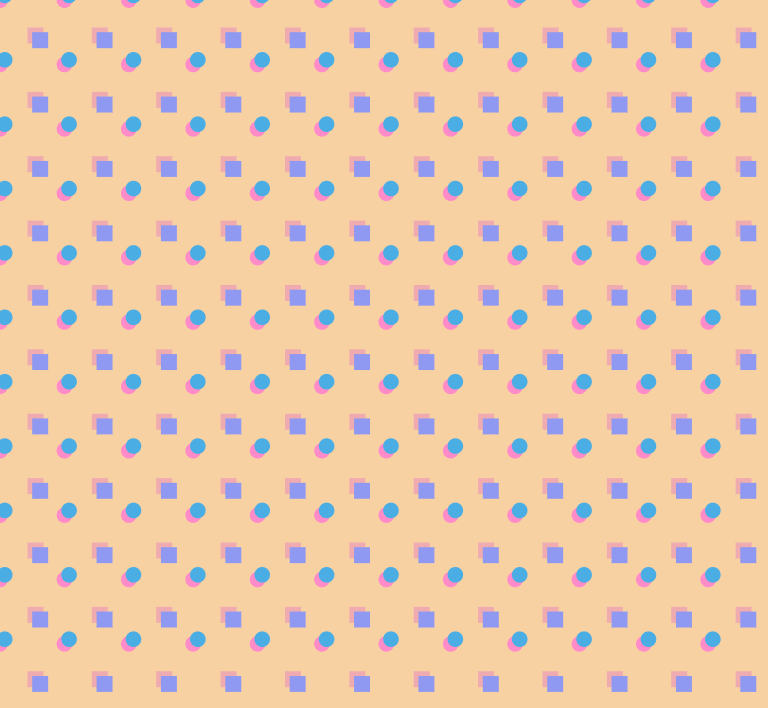
Give the GLSL for this pattern, as a Shadertoy shader.

```glsl
// Confetti of offset pairs on a peach ground: a violet square over a rose one,
// and a sky-blue disc over a pink one, all repeated on one square grid.
// Each shape is a distance function inside a limited domain repeat.

const float TILES_ACROSS = 11.93;

// Offset from the nearest grid copy of a centre, with copies stopping at lastCell
vec2 repeatAround(vec2 p, vec2 center, vec2 lastCell) {
    vec2 q = p - center;
    return q - min(floor(q + 0.5), lastCell);
}

float squareDistance(vec2 p, float halfSide) {
    vec2 d = abs(p) - halfSide;
    return length(max(d, 0.0)) + min(max(d.x, d.y), 0.0);
}

float discDistance(vec2 p, float radius) {
    return length(p) - radius;
}

// Antialiased coverage over one pixel
float coverage(float dist, float pixel) {
    return clamp(0.5 - dist / pixel, 0.0, 1.0);
}

void mainImage(out vec4 fragColor, in vec2 fragCoord) {
    // Tile units, measured from the top left corner
    float pixel = TILES_ACROSS / iResolution.x;
    vec2 p = vec2(fragCoord.x, iResolution.y - fragCoord.y) * pixel;

    vec2 squareLimit = vec2(11.0, 10.0);
    vec2 discLimit = vec2(10.0, 9.0);

    vec3 color = vec3(0.973, 0.820, 0.640);

    // Square pair: rose behind, violet in front
    float rose = squareDistance(repeatAround(p, vec2(0.551), squareLimit), 0.124);
    float violet = squareDistance(repeatAround(p, vec2(0.624), squareLimit), 0.124);
    color = mix(color, vec3(0.937, 0.670, 0.690), coverage(rose, pixel));
    color = mix(color, vec3(0.565, 0.600, 0.945), coverage(violet, pixel));

    // Disc pair: pink behind, sky blue in front
    float pink = discDistance(repeatAround(p, vec2(1.001, 1.002), discLimit), 0.121);
    float sky = discDistance(repeatAround(p, vec2(1.073, 0.929), discLimit), 0.121);
    color = mix(color, vec3(1.000, 0.545, 0.785), coverage(pink, pixel));
    color = mix(color, vec3(0.290, 0.680, 0.895), coverage(sky, pixel));

    fragColor = vec4(color, 1.0);
}
```
